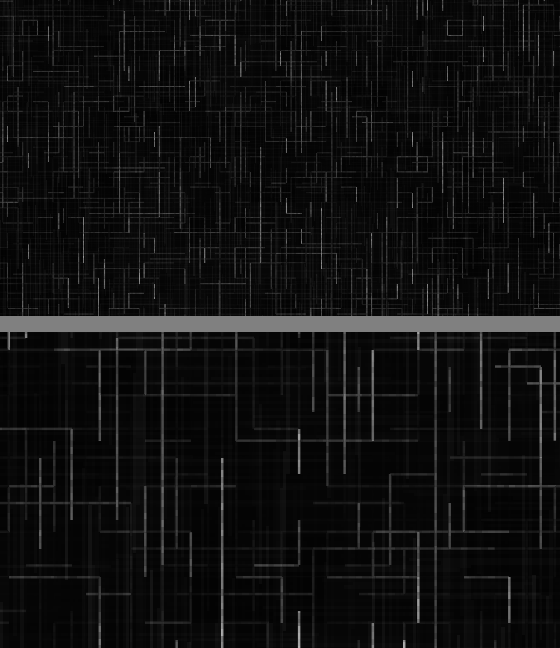
Top: the whole. Bottom: its middle third, enlarged.
A WebGL 1 fragment shader for this background:

```glsl
precision highp float;
// Dark weave of thin broken grey lines, boxes and faint streaks on a right-angled lattice.

uniform vec2 u_resolution;

const float CELL = 0.048; // lattice pitch, in canvas heights

float hash(vec2 p) {
  return fract(sin(dot(p, vec2(127.1, 311.7))) * 43758.5453);
}

// Antialiased hairline at distance d.
float hairline(float d) {
  return clamp((0.0013 - abs(d)) * u_resolution.y + 0.5, 0.0, 1.0);
}

// Slight brightness break-up along a line.
float flicker(float along, float seed) {
  return 0.6 + 0.4 * hash(vec2(floor(along / 0.007), seed));
}

// Vertical lattice lines, cut into segments of random length and brightness.
float segments(vec2 p, float maxCells, float seed) {
  vec2 g = p / CELL;
  float column = floor(g.x);
  float h = hash(vec2(column, seed));
  float cells = 1.0 + floor(h * maxCells);
  float row = floor((g.y + 0.5 + floor(h * 37.0)) / cells);
  float light = pow(hash(vec2(column + seed * 17.3, row + seed * 5.1)), 9.0);
  float line = hairline((g.x - column - 0.5) * CELL);
  return 0.68 * light * line * flicker(p.y, column + seed);
}

// Fine vertical threads, faint and long.
float streaks(vec2 p, float seed) {
  float thread = floor(p.x / 0.0036);
  float span = floor(p.y / 0.19 + hash(vec2(thread, seed)) * 9.0);
  return pow(hash(vec2(thread + seed, span)), 6.0);
}

// One box per block of lattice cells: x is its outline, y its inside.
vec2 box(vec2 p, float block, float maxSide, float seed) {
  vec2 g = p / CELL + 0.5;
  vec2 id = floor(g / block) + seed * 13.7;
  float present = step(0.3, hash(id));
  vec2 side = 1.0 + floor(maxSide * vec2(hash(id + 3.1), hash(id + 4.7)));
  vec2 room = block - side;
  vec2 corner = floor(room * vec2(hash(id + 5.3), hash(id + 8.9)) + 0.5);
  vec2 q = mod(g, block) - corner - 0.5 * side;
  vec2 away = abs(q) - 0.5 * side;
  // Upright sides are brighter than level ones.
  bool upright = away.x > away.y;
  float edge = upright ? sign(q.x) : 2.0 * sign(q.y);
  float light = mix(0.25, 1.0, hash(id + edge * 2.3)) * pow(hash(id + 7.7), 3.0);
  light *= upright ? 0.75 : 0.55;
  float d = max(away.x, away.y) * CELL;
  float outline = light * hairline(d) * flicker(upright ? p.y : p.x, edge + seed);
  return present * vec2(outline, step(d, 0.0));
}

void main() {
  vec2 p = gl_FragCoord.xy / u_resolution.y;

  // Nearly black panels in three sizes.
  float panels = 0.0;
  for (int i = 0; i < 3; i++) {
    float n = float(i);
    panels += hash(floor(p / CELL / (1.0 + 2.0 * n) + 0.5) + n * 9.1) / 3.0;
  }
  float tone = 0.007 + 0.024 * panels;

  // Threads of the weave, mostly upright.
  tone += 0.06 * streaks(p, 2.0) + 0.02 * streaks(p.yx, 6.0);

  // Lattices in pairs of equal shift; the later ones have longer lines.
  float lines = 0.0;
  for (int i = 0; i < 6; i++) {
    float n = float(i);
    float pair = floor(n / 2.0);
    vec2 q = p + CELL * pair * vec2(0.31, 0.37);
    lines = max(lines, segments(q, 2.0 + n * 1.3, n + 1.0));
    lines = max(lines, 0.5 * segments(q.yx, 2.0 + n * 0.7, n + 21.0));
  }

  // Outlined boxes with darkened insides, from small to large.
  for (int i = 0; i < 4; i++) {
    float n = float(i);
    vec2 shift = CELL * vec2(2.0 * n + 0.31 * floor(n / 2.0), 3.0 * n);
    vec2 b = box(p + shift, 3.0 + n, 1.0 + n, n + 1.0);
    float shade = 1.0 - b.y * 0.3 / (1.0 + n);
    tone *= shade;
    lines = max(lines * mix(1.0, shade, 0.6), b.x);
  }

  gl_FragColor = vec4(vec3(tone + lines * (0.8 + 0.4 * panels)), 1.0);
}
```
